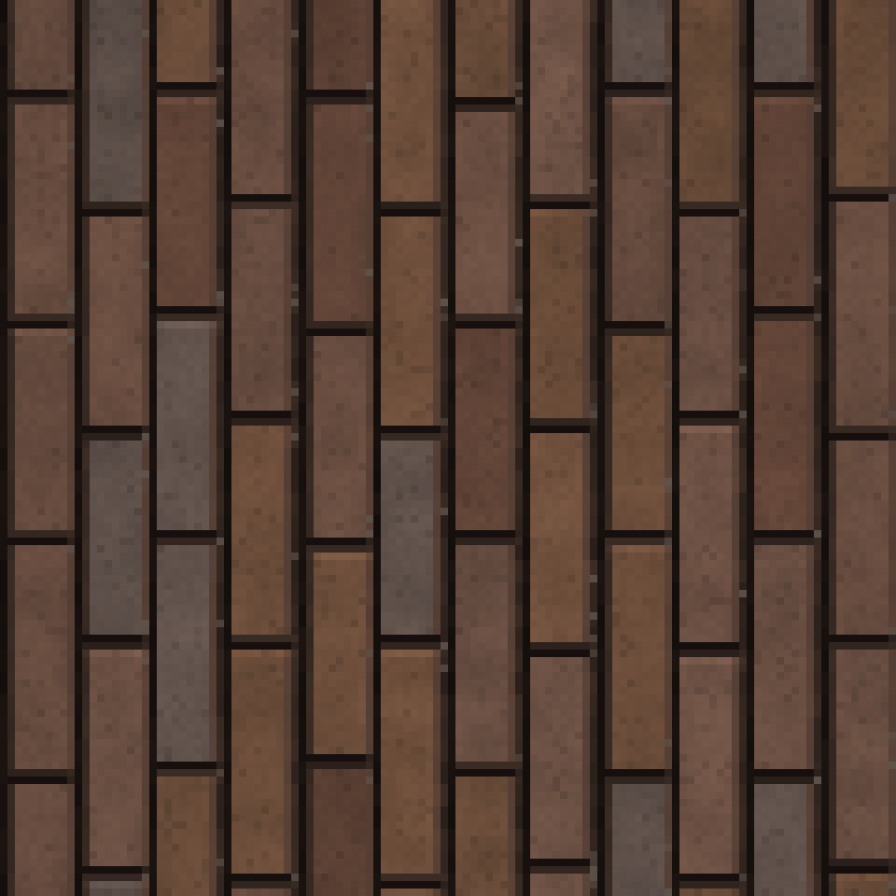
Give the GLSL for this texture, as a WebGL 1 fragment shader.

```glsl
precision highp float;
// Worn brown bricks standing on end in staggered columns, built from coarse square texels.
uniform vec2 u_resolution;

const float COLUMNS = 12.0;
const float ROWS = 4.0;
const vec2 CELL = vec2(10.0, 30.0);        // texels per brick, joints included
const vec2 GRID = vec2(120.0, 120.0);      // texels across the canvas
const float EVEN_OFFSET = 15.0;            // joint height in even columns
const float ODD_OFFSET = 1.0;              // joint height in odd columns
const float GRAIN = 0.07;
const float BLOTCH = 0.14;
const float CHIP_RATE = 0.07;

const vec3 ROSE = vec3(0.43, 0.325, 0.275);
const vec3 BROWN = vec3(0.395, 0.29, 0.24);
const vec3 AMBER = vec3(0.42, 0.30, 0.22);
const vec3 UMBER = vec3(0.37, 0.26, 0.21);
const vec3 SLATE = vec3(0.365, 0.31, 0.285);
const vec3 EDGE = vec3(0.33, 0.24, 0.20);
const vec3 BEVEL = vec3(0.23, 0.175, 0.145);
const vec3 SHADE = vec3(0.16, 0.12, 0.10);
const vec3 JOINT = vec3(0.085, 0.06, 0.05);
const vec3 CHIP = vec3(0.37, 0.33, 0.30);

float hash(vec2 p) {
  vec3 q = fract(p.xyx * vec3(0.1031, 0.1030, 0.0973));
  q += dot(q, q.yzx + 33.33);
  return fract((q.x + q.y) * q.z);
}

// Smooth noise that wraps after the given period.
float noise(vec2 p, vec2 period) {
  vec2 i = floor(p), f = fract(p);
  f = f * f * (3.0 - 2.0 * f);
  vec2 a = mod(i, period), b = mod(i + 1.0, period);
  return mix(mix(hash(a), hash(vec2(b.x, a.y)), f.x),
             mix(hash(vec2(a.x, b.y)), hash(b), f.x), f.y);
}

vec3 brickTone(vec2 id) {
  float pick = hash(id + 41.0);
  vec3 tone = mix(BROWN, ROSE, hash(id + 7.0));
  if (pick > 0.88) tone = SLATE;
  else if (pick > 0.66) tone = mix(tone, AMBER, 0.85);
  else if (pick > 0.52) tone = UMBER;
  return tone * (0.96 + 0.10 * hash(id + 19.0));
}

vec3 texelColor(vec2 t) {
  t = mod(t, GRID);
  float column = floor((t.x + 0.5) / CELL.x);
  float x = t.x - column * CELL.x;

  // Stagger the columns and shift each joint by a texel or so.
  float odd = mod(column, 2.0);
  float height = t.y - mix(EVEN_OFFSET, ODD_OFFSET, odd);
  float row = floor((height + 0.5) / CELL.y);
  float y = height - row * CELL.y;
  vec2 jointId = vec2(column, mod(row, ROWS));
  float start = floor(hash(jointId + 63.0) * 2.99);
  float above = y - start;
  vec2 id = vec2(column, mod(row - step(above, -0.5), ROWS));

  // Brick face: own tone, soft blotches and fine grain.
  float grain = hash(t + 5.0);
  float blotch = noise((t + 0.5) / 5.0, GRID / 5.0);
  vec3 face = brickTone(id);
  face *= 1.0 + BLOTCH * (blotch - 0.5) + GRAIN * (grain - 0.5);
  face *= 1.0 - 0.09 * step(0.94, hash(t + 87.0));
  vec3 color = face;

  // Long edges: either a bevel on the left or a deep shadow on the right.
  float leftBevel = step(0.5, hash(vec2(column, 29.0)));
  float rightEdge = 8.0 + leftBevel;
  float wear = hash(vec2(column, floor(t.y / 3.0)) + 11.0);
  if (x > rightEdge - 0.5) color = mix(EDGE, face, 0.3 * wear);
  if (x > rightEdge + 0.5) color = mix(SHADE, BEVEL, wear);
  if (x < 1.5 && leftBevel > 0.5) color = mix(BEVEL, SHADE, 0.45 * wear);

  // Short joint: one black and one softer texel, with a pale lip below.
  if (abs(above + 1.0) < 0.5 && x > 0.5)
    color *= 1.0 + 0.13 * step(0.4, hash(id + 3.0));
  if (above > -0.5 && above < 1.5 && x < 9.5) {
    float flip = step(0.6, hash(jointId + 17.0));
    float soft = abs(step(above, 0.5) - flip);
    color = mix(JOINT, mix(SHADE, BEVEL, hash(jointId + 37.0)), soft);
    color = mix(color, BEVEL, 0.6 * step(8.5, x));
  }

  // Long joint.
  if (x < 0.5) color = JOINT * (0.85 + 0.45 * wear);

  // Pale chips gather along the right edge and near the brick ends.
  float nearEnd = 1.0 - smoothstep(1.0, 6.0, abs(above));
  float chance = CHIP_RATE * (0.35 + 2.2 * nearEnd);
  if (x > 8.5 && hash(t + 131.0) < chance)
    color = mix(color, CHIP, 0.45 + 0.5 * grain);
  return color;
}

void main() {
  vec2 p = gl_FragCoord.xy / u_resolution * GRID - 0.5;
  vec2 base = floor(p);
  // Blend neighbouring texels over one screen pixel.
  vec2 blend = clamp((fract(p) - 0.5) * u_resolution / GRID + 0.5, 0.0, 1.0);
  vec3 low = mix(texelColor(base), texelColor(base + vec2(1.0, 0.0)), blend.x);
  vec3 high = mix(texelColor(base + vec2(0.0, 1.0)), texelColor(base + 1.0), blend.x);
  gl_FragColor = vec4(mix(low, high, blend.y), 1.0);
}
```
